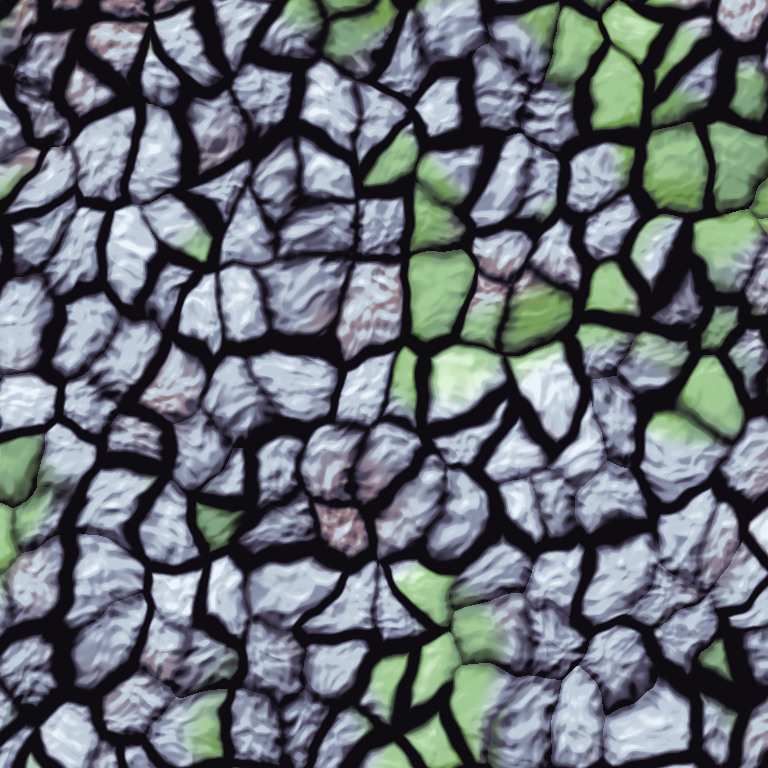
Give the GLSL for this texture, as a three.js fragment shader.

```glsl
// Lichen-crusted bark: wrinkled grey pebbles stacked in upright clumps, split by dark cracks.
// A warped Voronoi grid gives the pebbles; borders between clumps open into cracks.
// Gradient noise adds relief, tint and patches of green moss.

#define PEBBLES vec2(13.5, 11.0)  // pebbles across and up
#define CLUMP vec2(2.0, 3.0)      // pebbles per clump
#define LEAN 0.12                 // rightward slant of the clumps
#define WARP 0.036                // bending of the outlines
#define CRACK 0.15                // half width of cracks, in pebbles
#define SEAM 0.11                 // half width of seams, in pebbles
#define GRAIN 0.62                // strength of the wrinkles
#define MOSS_LEVEL 0.17           // higher means less moss
#define LIGHT vec2(-0.5, 0.85)    // direction towards the light

varying vec2 vUv;

struct Pebble {
  float seam;    // distance to the nearest pebble border
  float crack;   // distance to the nearest clump border
  vec2 offset;   // position relative to the pebble centre
  vec2 id;
  vec2 clump;
};

vec2 hash2(vec2 p) {
  p = vec2(dot(p, vec2(127.1, 311.7)), dot(p, vec2(269.5, 183.3)));
  return fract(sin(p) * 43758.55);
}

float cornerSlope(vec2 cell, vec2 f, vec2 corner) {
  float angle = 6.2832 * hash2(cell + corner).x;
  return dot(vec2(cos(angle), sin(angle)), f - corner);
}

float gradientNoise(vec2 p) {
  vec2 i = floor(p), f = p - i;
  vec2 u = f * f * f * (f * (f * 6.0 - 15.0) + 10.0);
  float low = mix(cornerSlope(i, f, vec2(0.0)), cornerSlope(i, f, vec2(1.0, 0.0)), u.x);
  float high = mix(cornerSlope(i, f, vec2(0.0, 1.0)), cornerSlope(i, f, vec2(1.0)), u.x);
  return mix(low, high, u.y);
}

vec2 noisePair(vec2 p) {
  return vec2(gradientNoise(p), gradientNoise(p + 37.4));
}

vec2 pebbleCentre(vec2 id) {
  return id + 0.08 + 0.84 * hash2(id);
}

// Groups neighbouring pebbles into upright, staggered clumps
vec2 clumpOf(vec2 id) {
  float column = floor((id.x + 3.0 * gradientNoise(id * 0.23)) / CLUMP.x);
  float row = floor((id.y + CLUMP.y * hash2(vec2(column, 5.0)).x) / CLUMP.y);
  return vec2(column, row);
}

Pebble findPebble(vec2 p) {
  vec2 base = floor(p), id = base;
  float nearest = 8.0;
  for (int y = -1; y <= 1; y++) for (int x = -1; x <= 1; x++) {
    vec2 other = base + vec2(float(x), float(y));
    float d = length(pebbleCentre(other) - p);
    if (d < nearest) { nearest = d; id = other; }
  }
  vec2 centre = pebbleCentre(id);
  Pebble s = Pebble(8.0, 8.0, p - centre, id, clumpOf(id));
  for (int y = -2; y <= 2; y++) for (int x = -2; x <= 2; x++) {
    if (x == 0 && y == 0) continue;
    vec2 other = id + vec2(float(x), float(y));
    vec2 c = pebbleCentre(other);
    float d = dot(0.5 * (centre + c) - p, normalize(c - centre));
    s.seam = min(s.seam, d);
    if (length(clumpOf(other) - s.clump) > 0.5) s.crack = min(s.crack, d);
  }
  return s;
}

// Crumpled surface height, with ridges
float wrinkles(vec2 p) {
  float ridge = 1.0 - abs(gradientNoise(p * vec2(30.0, 36.0))) * 2.0;
  return ridge * 0.6 + 0.6 * gradientNoise(p * 52.0) + 0.3 * gradientNoise(p * 95.0);
}

vec3 ramp(float t, vec3 shade, vec3 body, vec3 pale, vec3 glare) {
  vec3 c = mix(vec3(0.055, 0.045, 0.065), shade, smoothstep(0.06, 0.33, t));
  c = mix(c, body, smoothstep(0.31, 0.54, t));
  c = mix(c, pale, smoothstep(0.54, 0.78, t));
  return mix(c, glare, smoothstep(0.82, 1.15, t));
}

void main() {
  vec2 p = vUv;
  vec2 q = p + WARP * noisePair(p * 8.0) + 0.22 * WARP * noisePair(p * 30.0);
  q.x -= LEAN * q.y;
  Pebble s = findPebble(q * PEBBLES);
  vec2 variety = hash2(s.id + 19.0);

  // Moss covers some clumps and smooths their wrinkles
  float mossField = gradientNoise(p * 4.3 + 8.0) + 0.6 * (hash2(s.clump + 3.0).x - 0.5)
    + 0.25 * (variety.y - 0.5);
  float moss = smoothstep(MOSS_LEVEL - 0.07, MOSS_LEVEL + 0.1, mossField);

  // Relief: rounded pebbles lit from above, with fine wrinkles
  float grain = wrinkles(q) - wrinkles(q + LIGHT * 0.006);
  float dome = smoothstep(0.0, 0.3, s.seam);
  float tone = 0.4 + 0.34 * dome + 0.3 * (variety.x - 0.5) + 0.3 * dot(s.offset, LIGHT);
  tone += 0.28 * gradientNoise(p * 5.0 + 21.0) + GRAIN * grain * mix(1.0, 0.4, moss);

  // Seams inside a clump vary in depth; cracks between clumps vary in width
  float seamDepth = mix(0.15, 0.75, hash2(s.clump + 11.0).y);
  tone *= mix(seamDepth, 1.0, smoothstep(0.0, SEAM, s.seam));
  float width = CRACK * (1.0 + 1.3 * gradientNoise(p * 7.0 + 50.0));
  tone *= smoothstep(0.3 * width, width + 0.03, s.crack);

  // Colour
  float rust = smoothstep(0.08, 0.5, gradientNoise(p * 5.5 + 70.0) + 0.3 * (variety.y - 0.5));
  vec3 slate = mix(vec3(0.53, 0.56, 0.66), vec3(0.58, 0.47, 0.50), rust);
  vec3 stone = ramp(tone, vec3(0.29, 0.27, 0.36), slate, vec3(0.75, 0.80, 0.85), vec3(0.92, 0.95, 0.98));
  float fresh = smoothstep(-0.2, 0.4, gradientNoise(p * 9.0 + 90.0));
  vec3 leaf = mix(vec3(0.50, 0.64, 0.50), vec3(0.45, 0.62, 0.31), fresh);
  vec3 green = ramp(tone, vec3(0.29, 0.36, 0.27), leaf, vec3(0.63, 0.79, 0.58), vec3(0.86, 0.95, 0.83));
  gl_FragColor = vec4(mix(stone, green, moss), 1.0);
}
```
